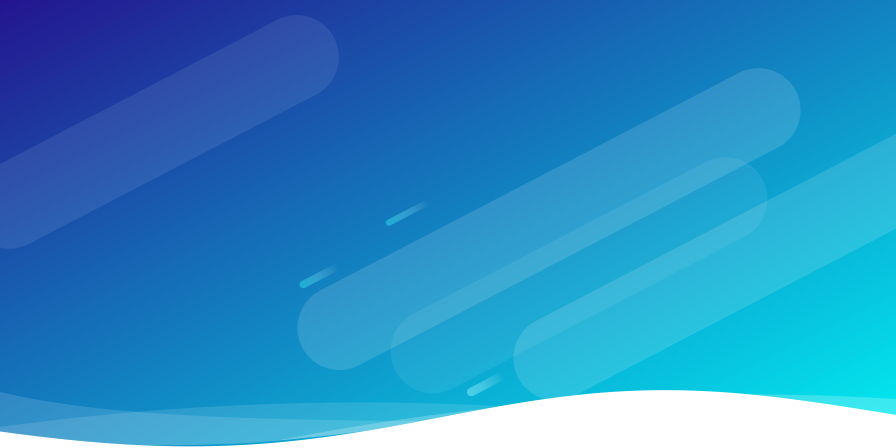
Reproduce this background procedurally as a Shadertoy shader.

```glsl
// Blue to cyan diagonal gradient with slanted translucent pills, small comets and a white wave.

#define DEEP_BLUE vec3(0.14, 0.08, 0.56)
#define BRIGHT_CYAN vec3(0.0, 0.94, 0.95)
#define COMET_HEAD vec3(0.12, 0.70, 0.85)
#define COMET_TAIL vec3(0.55, 0.78, 0.90)
#define SLANT vec2(0.887, 0.461)
#define PILL_RADIUS 0.094
#define PI 3.14159265

// Coverage of a shape from its signed distance, softened over about one pixel.
float fill(float dist) {
    return clamp(0.5 - dist * iResolution.y, 0.0, 1.0);
}

// Distance to a slanted capsule that starts at the given point.
float capsule(vec2 p, vec2 start, float len, float radius) {
    vec2 q = p - start;
    return length(q - SLANT * clamp(dot(q, SLANT), 0.0, len)) - radius;
}

void addPill(inout vec3 color, vec2 p, vec2 start, float len, float opacity) {
    color = mix(color, vec3(1.0), opacity * fill(capsule(p, start, len, PILL_RADIUS)));
}

// A short capsule that pales and fades towards its upper end.
void addComet(inout vec3 color, vec2 p, vec2 head, float len, float radius, float glow) {
    float along = clamp(dot(p - head, SLANT) / len, 0.0, 1.0);
    vec3 tint = mix(mix(COMET_HEAD, COMET_TAIL, along), vec3(0.6, 1.0, 1.0), glow);
    float opacity = 0.9 * (1.0 - along) * fill(capsule(p, head, len, radius));
    color = mix(color, tint, opacity);
}

void addWave(inout vec3 color, float y, float height, float opacity) {
    color = mix(color, vec3(1.0), opacity * fill(y - height));
}

// Height of the white foreground wave.
float frontWave(float x) {
    float phase = (x - 0.391) * PI / 1.12;
    return 0.0645 - 0.0625 * cos(phase) - 0.0033 * cos(2.0 * phase - 2.2);
}

void mainImage(out vec4 fragColor, in vec2 fragCoord) {
    vec2 uv = fragCoord / iResolution.xy;
    vec2 p = fragCoord / iResolution.y;

    // Diagonal gradient from the top left to the bottom right
    vec3 base = mix(DEEP_BLUE, BRIGHT_CYAN, 0.5 * (uv.x + 1.0 - uv.y));
    vec3 color = base;

    // Large pills
    addPill(color, p, vec2(0.021, 0.539), 0.723, 0.08);
    addPill(color, p, vec2(0.758, 0.268), 1.054, 0.13);
    addPill(color, p, vec2(0.966, 0.216), 0.736, 0.07);
    addPill(color, p, vec2(1.240, 0.2005), 1.4, 0.13);

    // Comets
    addComet(color, p, vec2(0.868, 0.503), 0.100, 0.0070, 0.0);
    addComet(color, p, vec2(0.677, 0.365), 0.085, 0.0083, 0.0);
    addComet(color, p, vec2(1.052, 0.125), 0.080, 0.0095, 0.4);

    // Translucent waves behind the front one
    vec2 fromCrest = p.xx - vec2(0.807, 1.667);
    vec2 crests = vec2(0.1016, 0.1198) - vec2(0.084, 0.094) * fromCrest * fromCrest;
    addWave(color, p.y, 0.0573 + 0.0677 * exp(-p.x / 0.286), 0.13);
    addWave(color, p.y, crests.x, 0.12);
    addWave(color, p.y, crests.y, 0.22);

    // Thin blue rim in the trough, then the white wave
    float front = frontWave(p.x);
    float rim = 0.004 * smoothstep(0.26, 0.5, p.x) * smoothstep(0.85, 0.65, p.x);
    color = mix(color, base, fill(p.y - front - rim));
    addWave(color, p.y, front, 1.0);

    fragColor = vec4(color, 1.0);
}
```
